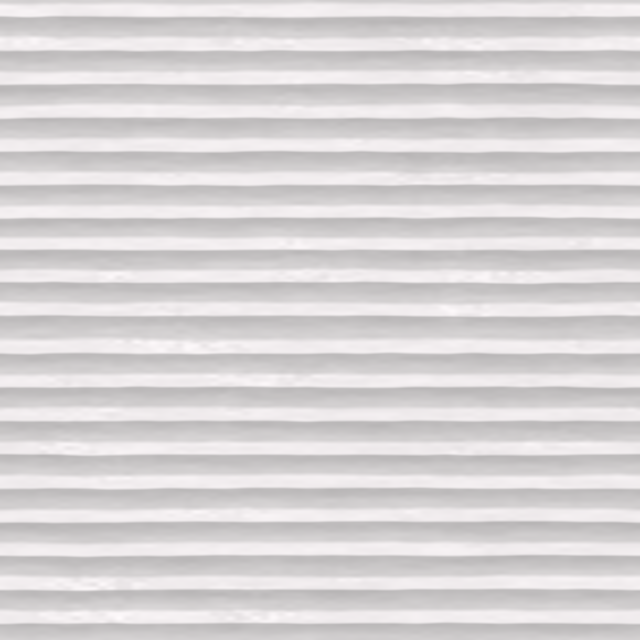
A WebGL 1 fragment shader for this texture:

```glsl
precision highp float;
// Pale corrugated paper: nineteen soft horizontal ridges with fine fibre grain.

uniform vec2 u_resolution;

#define ROWS 19.0
#define PHASE 0.544
#define WIDE_ROW 9.0
#define WIDE_SHIFT 0.12
#define WOBBLE 0.055
#define STREAK 0.030
#define CRINKLE 0.075
#define SHADOW_COLOR vec3(0.742, 0.732, 0.734)
#define SLOPE_COLOR vec3(0.828, 0.817, 0.819)
#define CREST_COLOR vec3(0.947, 0.930, 0.936)

float hash(vec2 p) {
    return fract(sin(dot(p, vec2(127.1, 311.7))) * 43758.545);
}

// Value noise from -0.5 to 0.5 that wraps after the given whole cell counts.
float wrapNoise(vec2 uv, vec2 cells, float seed) {
    vec2 p = uv * cells;
    vec2 i = floor(p);
    vec2 f = fract(p);
    f = f * f * (3.0 - 2.0 * f);
    vec2 a = mod(i, cells) + seed;
    vec2 b = mod(i + 1.0, cells) + seed;
    float low = mix(hash(a), hash(vec2(b.x, a.y)), f.x);
    float high = mix(hash(vec2(a.x, b.y)), hash(b), f.x);
    return mix(low, high, f.y) - 0.5;
}

// Shading across one ridge, from the hard shadow line (0) to the next (1).
vec3 ridgeColor(float t, float soft) {
    float fall = 1.0 - smoothstep(0.91 - soft, 1.0, t);
    float slope = smoothstep(0.0, 0.5, t) * fall;
    float crest = smoothstep(0.50 - soft, 0.64 + soft, t) * fall;
    return mix(mix(SHADOW_COLOR, SLOPE_COLOR, slope), CREST_COLOR, crest);
}

void main() {
    vec2 uv = gl_FragCoord.xy / u_resolution;
    float soft = min(0.5 * ROWS / u_resolution.y, 0.2);

    // Ridge coordinate, counted downward, with one stretched dark band.
    float v = (1.0 - uv.y) * ROWS - PHASE;
    v += WIDE_SHIFT * smoothstep(WIDE_ROW - 4.0, WIDE_ROW - 0.5, v)
       * (1.0 - smoothstep(WIDE_ROW, WIDE_ROW + 0.75, v));

    // Slightly uneven edges.
    v += WOBBLE * wrapNoise(uv, vec2(6.0, ROWS), 3.0);
    v += 0.6 * WOBBLE * wrapNoise(uv, vec2(23.0, 2.0 * ROWS), 11.0);
    float t = fract(v);
    vec3 color = ridgeColor(t, soft);

    // Long fibres and broad changes of tone.
    float grain = STREAK * wrapNoise(uv, vec2(17.0, 114.0), 29.0);
    grain += 0.6 * STREAK * wrapNoise(uv, vec2(60.0, 170.0), 47.0);
    grain += 0.6 * STREAK * wrapNoise(uv, vec2(5.0, 19.0), 71.0);

    // Scattered fine creases, strongest on the crests.
    float patches = smoothstep(0.08, 0.38, wrapNoise(uv, vec2(11.0, 19.0), 83.0));
    float crest = smoothstep(0.5, 0.65, t) * (1.0 - smoothstep(0.88, 1.0, t));
    float crease = wrapNoise(uv, vec2(75.0, 150.0), 97.0);
    grain += CRINKLE * crease * patches * mix(0.3, 1.0, crest);

    gl_FragColor = vec4(clamp(color + grain, 0.0, 1.0), 1.0);
}
```
